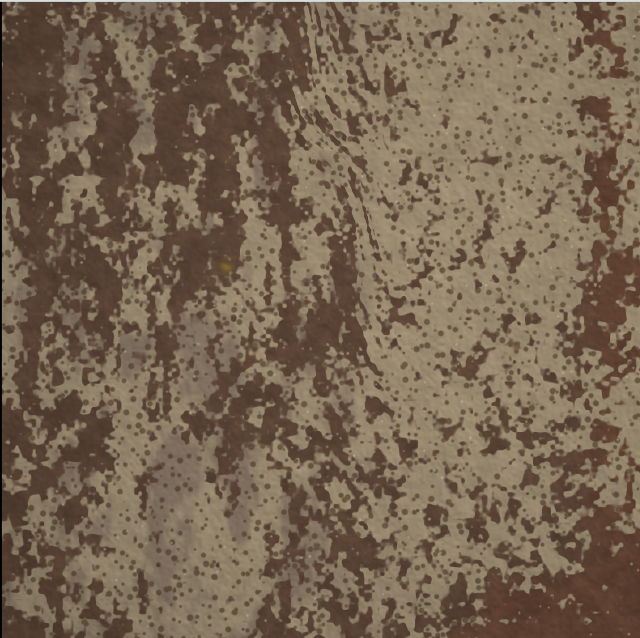
This texture is drawn by a WebGL 2 fragment shader. Its source:

```glsl
#version 300 es
precision highp float;
// Weathered tan paint flaking off a brown, gritty wall.
// A broad wear map (columns, clean patches, a worn corner) shifts the
// threshold of fine grain noise; pits, relief and glints go on top.

uniform vec2 u_resolution;
out vec4 fragColor;

const vec3 PAINT = vec3(0.595, 0.535, 0.435);
const vec3 BROWN = vec3(0.350, 0.262, 0.208);
const vec3 RUST  = vec3(0.375, 0.258, 0.195);
const vec3 FILM  = vec3(0.455, 0.388, 0.345);
const vec3 PIT   = vec3(0.310, 0.245, 0.170);
const vec3 GLINT = vec3(0.780, 0.760, 0.720);
const vec3 STAIN = vec3(0.530, 0.420, 0.160);
const vec3 TOP_EDGE = vec3(0.840, 0.870, 0.870);

const float COLUMN_GAP = 0.1;     // spacing of the vertical worn columns
const float EDGE_SOFT  = 0.17;    // softness of the paint edge
const float RELIEF     = 0.27;    // strength of the surface shading
const float PIT_FREQ   = 68.0;
const float GLINT_FREQ = 48.0;
const float VIGNETTE   = 0.24;
const float BORDER     = 0.0028;

// Integer hash: cell and seed to three values in 0..1
vec3 hash3(ivec2 cell, int seed) {
    uvec3 v = uvec3(ivec3(cell, seed)) * 1664525u + 1013904223u;
    v.x += v.y * v.z; v.y += v.z * v.x; v.z += v.x * v.y;
    v ^= v >> 16u;
    v.x += v.y * v.z; v.y += v.z * v.x; v.z += v.x * v.y;
    return vec3(v >> 8u) / 16777216.0;
}

// Value noise centred on zero
float noise(vec2 p, int seed) {
    ivec2 i = ivec2(floor(p));
    vec2 f = fract(p);
    f = f * f * (3.0 - 2.0 * f);
    float a = mix(hash3(i, seed).x, hash3(i + ivec2(1, 0), seed).x, f.x);
    float b = mix(hash3(i + ivec2(0, 1), seed).x, hash3(i + ivec2(1, 1), seed).x, f.x);
    return mix(a, b, f.y) - 0.5;
}

float fbm(vec2 p, int seed) {
    float sum = 0.0, amp = 0.6;
    for (int k = 0; k < 4; k++) {
        sum += amp * noise(p, seed + k);
        p = p * 2.03 + 7.3;
        amp *= 0.55;
    }
    return sum;
}

// Scattered round spots, one at most per cell
float spots(vec2 p, float freq, float density, vec2 radius, int seed) {
    vec2 q = p * freq;
    ivec2 home = ivec2(floor(q));
    float soft = 0.5 * freq / u_resolution.y + 0.06, cover = 0.0;
    for (int y = -1; y <= 1; y++)
    for (int x = -1; x <= 1; x++) {
        ivec2 cell = home + ivec2(x, y);
        vec3 h = hash3(cell, seed);
        float r = mix(radius.x, radius.y, fract(h.z * 17.0));
        float d = distance(q, vec2(cell) + h.xy);
        cover = max(cover, step(h.z, density) * (1.0 - smoothstep(r - soft, r + soft, d)));
    }
    return cover;
}

float blob(vec2 p, vec2 centre, vec2 size) {
    vec2 d = (p - centre) / size;
    return exp(-dot(d, d));
}

float bumps(vec2 p) {
    return 0.5 * noise(p * 85.0, 31) + 0.4 * noise(p * 170.0, 32);
}

// Broad wear: positive shows brown, negative keeps the paint
float wearMap(vec2 p, float leftZone, float corner) {
    vec2 w = p + 0.03 * vec2(noise(p * 5.0, 1), noise(p * 5.0, 2));
    float columns = 0.15 * cos(6.2832 * (w.x - 0.05) / COLUMN_GAP)
                  + 1.05 * fbm(vec2(p.x * 17.0, p.y * 3.2), 3);
    float wear = mix(-0.20, 0.09 + columns, leftZone);
    wear += 0.50 * fbm(p * 6.0, 8);
    wear += 0.34 * blob(w, vec2(0.35, 0.72), vec2(0.035, 0.28));
    wear += 0.32 * blob(w, vec2(0.49, 0.45), vec2(0.06, 0.20));
    wear += 0.48 * blob(w, vec2(0.95, 0.70), vec2(0.035, 0.45));
    wear -= 0.42 * blob(w, vec2(0.79, 0.87), vec2(0.14, 0.18));
    wear -= 0.60 * blob(w, vec2(0.36, 0.16), vec2(0.13, 0.13));
    return wear + 0.62 * corner;
}

void main() {
    vec2 uv = gl_FragCoord.xy / u_resolution;
    vec2 p = gl_FragCoord.xy / u_resolution.y;

    // Zones and paint coverage
    float leftZone = 1.0 - smoothstep(0.46, 0.64, p.x + 0.12 * noise(p * 6.0, 14));
    float slope = p.y - 0.52 * (p.x - 0.66) + 0.10 * fbm(p * 9.0, 15);
    float corner = (1.0 - smoothstep(-0.03, 0.04, slope)) * smoothstep(0.64, 0.74, p.x);
    vec2 g = p * vec2(1.0, mix(1.0, 0.68, leftZone));
    float grain = 0.75 * noise(g * 36.0, 20) + 1.0 * noise(g * 76.0, 21)
                + 0.75 * noise(p * 150.0, 22);
    float worn = smoothstep(-EDGE_SOFT, EDGE_SOFT, wearMap(p, leftZone, corner) + grain);

    // Paint, thin greyish film and bare wall
    float film = leftZone * smoothstep(-0.05, 0.25, fbm(p * vec2(24.0, 11.0), 25));
    vec3 paint = mix(PAINT, FILM, 0.65 * film) * (1.0 + 0.12 * fbm(p * 30.0, 40));
    float red = max(corner, smoothstep(0.88, 0.96, p.x));
    vec3 wall = mix(BROWN, RUST, red) * (1.0 + 0.25 * fbm(p * 45.0, 45));
    vec3 col = mix(paint, wall, worn);

    // Pits, stain, relief and glints
    float pits = spots(p, PIT_FREQ, 0.48, vec2(0.14, 0.34), 50);
    col = mix(col, PIT, pits * mix(0.68, 0.28, worn));
    col = mix(col, STAIN, 0.8 * blob(p + 0.008 * noise(p * 90.0, 51), vec2(0.355, 0.582), vec2(0.009)));
    float slant = bumps(p) - bumps(p + vec2(0.0016, 0.0024));
    col *= 1.0 + RELIEF * slant;
    col = mix(col, GLINT, 0.6 * spots(p, GLINT_FREQ, 0.08, vec2(0.05, 0.09), 60));

    // Uneven light and thin borders
    vec2 off = uv - vec2(0.6, 0.58);
    col *= 1.02 - VIGNETTE * dot(off, off);
    vec2 px = 0.5 / u_resolution;
    col *= smoothstep(BORDER - px.x, BORDER + px.x, uv.x);
    col = mix(col, TOP_EDGE, smoothstep(1.0 - BORDER - px.y, 1.0 - BORDER + px.y, uv.y));
    fragColor = vec4(col, 1.0);
}
```
